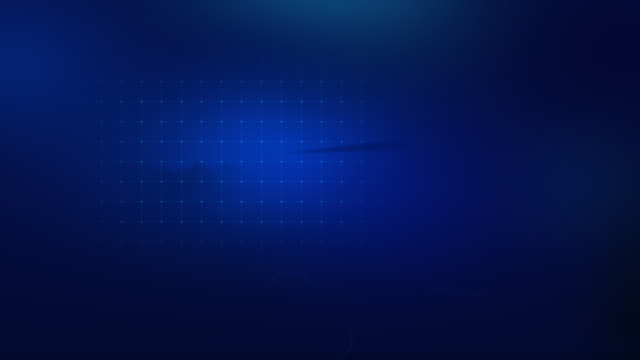
This background is drawn by a WebGL 2 fragment shader. Its source:

```glsl
#version 300 es
precision highp float;

uniform vec2 u_resolution;
out vec4 outColor;

const float GRID_PITCH = 1.0 / 18.0;
const vec2 GRID_ORIGIN = vec2(0.0046, 0.0509);

float hash(vec2 p) {
    p = fract(p * vec2(0.1031, 0.1137));
    p += dot(p, p.yx + 33.33);
    return fract((p.x + p.y) * p.x * 17.0);
}

float valueNoise(vec2 p) {
    vec2 cell = floor(p);
    vec2 f = fract(p);
    f = f * f * (3.0 - 2.0 * f);
    float low = mix(hash(cell), hash(cell + vec2(1, 0)), f.x);
    float high = mix(hash(cell + vec2(0, 1)), hash(cell + vec2(1, 1)), f.x);
    return mix(low, high, f.y);
}

float fbm(vec2 p) {
    float sum = 0.0;
    float amplitude = 0.5;
    for (int i = 0; i < 4; i++) {
        sum += amplitude * valueNoise(p);
        p = p * 2.03 + 11.7;
        amplitude *= 0.5;
    }
    return sum;
}

// Soft elliptical falloff
float glow(vec2 p, vec2 center, vec2 radius) {
    vec2 d = (p - center) / radius;
    return exp(-dot(d, d));
}

// Antialiased stroke from an unsigned distance
float stroke(float dist, float width, float pixel) {
    float cover = clamp(0.5 + (0.5 * width - dist) / pixel, 0.0, 1.0);
    return cover * min(1.0, width / pixel);
}

vec3 backdrop(vec2 p) {
    vec3 color = mix(vec3(0.010, 0.038, 0.190), vec3(0.014, 0.050, 0.245),
                     smoothstep(0.0, 0.5, p.y));
    // Central blue light
    float haze = 0.85 + 0.3 * fbm(p * vec2(3.0, 5.0));
    color += vec3(0.000, 0.070, 0.170) * haze * glow(p, vec2(0.64, 0.58), vec2(0.50, 0.28));
    color += vec3(0.000, 0.088, 0.250) * haze * glow(p, vec2(0.75, 0.57), vec2(0.25, 0.17));
    // Teal light along the top
    color += vec3(0.018, 0.160, 0.165) * glow(p, vec2(0.86, 1.03), vec2(0.36, 0.12));
    color += vec3(0.012, 0.075, 0.060) * glow(p, vec2(1.07, 0.96), vec2(0.30, 0.20));
    // Side lights
    color += vec3(0.000, 0.070, 0.180) * glow(p, vec2(0.03, 0.84), vec2(0.28, 0.22));
    color += vec3(0.000, 0.010, 0.130) * glow(p, vec2(1.10, 0.45), vec2(0.33, 0.25));
    color += vec3(0.004, 0.040, 0.040) * glow(p, vec2(1.62, 0.50), vec2(0.20, 0.18));
    // Dark right side
    color -= vec3(0.004, 0.020, 0.050) * glow(p, vec2(1.70, 0.85), vec2(0.30, 0.25));
    color -= vec3(0.002, 0.000, 0.090) * glow(p, vec2(1.80, 0.20), vec2(0.15, 0.33));
    return color;
}

// Thin dark lens with an arched upper edge
float wisp(vec2 p, float pixel) {
    float t = clamp((p.x - 0.75) / 0.47, 0.0, 1.0);
    float bottom = 0.576 + 0.014 * t * t;
    float thickness = 0.095 * t * t * (1.0 - t) * (1.0 + t);
    float blur = 0.004 + pixel;
    float body = smoothstep(-blur, blur, p.y - bottom)
               * smoothstep(-blur, blur, bottom + thickness - p.y);
    return body * smoothstep(0.0, 0.25, t) * smoothstep(1.0, 0.8, t);
}

// Ragged cloud bank fading out below
float cloud(vec2 p) {
    float top = 0.50 + 0.08 * fbm(vec2(p.x * 22.0, 3.0));
    float edge = smoothstep(0.008, -0.008, p.y - top);
    return edge * glow(p, vec2(0.52, 0.51), vec2(0.11, 0.065));
}

// Faint curls and a ridge near the bottom
float traces(vec2 p) {
    float curl = abs(length((p - vec2(0.806, 0.215)) * vec2(1.0, 1.5)) - 0.045);
    float loop = abs(length(p - vec2(0.92, 0.06)) - 0.058);
    float ridge = abs(p.y - 0.19 - 0.014 * sin(p.x * 12.0 + 0.6));
    float light = smoothstep(0.014, 0.0, curl) * smoothstep(0.19, 0.24, p.y);
    light += smoothstep(0.008, 0.0, loop) * smoothstep(0.90, 0.97, p.x);
    light += 0.6 * smoothstep(0.008, 0.0, ridge) * glow(p, vec2(1.33, 0.19), vec2(0.18, 0.1));
    return light;
}

vec3 gridLight(vec2 p, float pixel) {
    vec2 cell = fract((p - GRID_ORIGIN) / GRID_PITCH + 0.5) - 0.5;
    vec2 d = abs(cell) * GRID_PITCH;
    float lines = max(stroke(d.x, 0.002, pixel), stroke(d.y, 0.002, pixel));
    float dots = smoothstep(0.0025 + pixel, 0.0, length(d));
    vec2 span = abs(p - vec2(0.65, 0.565)) / vec2(0.49, 0.31);
    float fade = smoothstep(1.0, 0.45, span.x) * smoothstep(1.0, 0.45, span.y);
    return fade * (vec3(0.012, 0.050, 0.055) * lines + vec3(0.04, 0.16, 0.13) * dots);
}

void main() {
    vec2 p = gl_FragCoord.xy / u_resolution.y;
    float pixel = 1.0 / u_resolution.y;

    vec3 color = backdrop(p);
    color *= 1.0 - 0.16 * cloud(p);
    color = mix(color, vec3(0.008, 0.085, 0.400), 0.65 * wisp(p, pixel));
    color += vec3(0.006, 0.016, 0.026) * traces(p);
    color += gridLight(p, pixel);
    color *= mix(0.85, 1.0, smoothstep(0.0, 0.035, p.y));

    outColor = vec4(clamp(color, 0.0, 1.0), 1.0);
}
```
